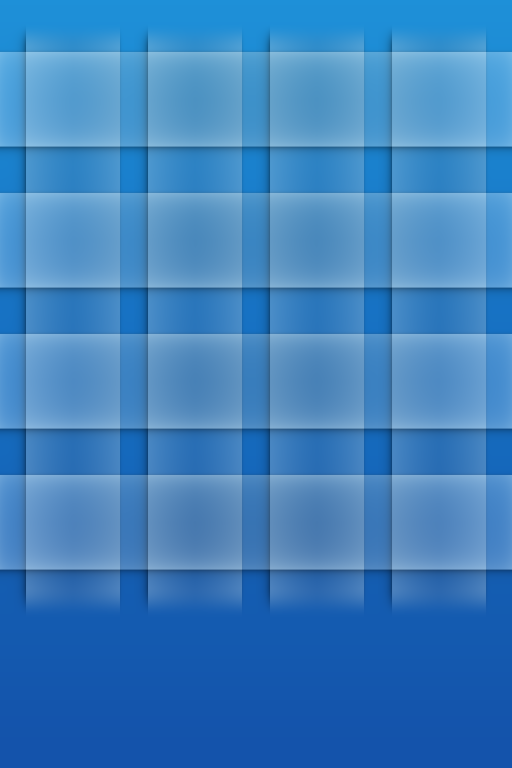
This background is drawn by a Shadertoy shader. Its source:

```glsl
// Draws a woven grid of translucent glass strips on a blue vertical gradient.

// Lengths are in canvas widths on a 2:3 sheet, measured from the top left.
const float SHEET_HEIGHT = 1.5;
const float STRIP_COUNT = 4.0;
const float COLUMN_START = 0.0508, COLUMN_PITCH = 0.2383, COLUMN_WIDTH = 0.1836;
const float ROW_START = 0.1014, ROW_PITCH = 0.2754, ROW_HEIGHT = 0.1848;
const vec2 COLUMN_TOP_FADE = vec2(0.045, 0.095);
const vec2 COLUMN_END_FADE = vec2(1.145, 1.207);

const vec3 SKY_TOP = vec3(0.12, 0.57, 0.85);
const vec3 SKY_MIDDLE = vec3(0.085, 0.43, 0.755);
const vec3 SKY_LOW = vec3(0.08, 0.365, 0.695);
const vec3 SKY_BOTTOM = vec3(0.08, 0.325, 0.67);
const vec3 COLUMN_TINT = vec3(0.60, 0.55, 0.55);
const vec3 ROW_TINT = vec3(0.66, 0.68, 0.67);
const vec3 ROW_END_TINT = vec3(0.76, 0.86, 0.95);
const vec3 GLOW_COLOR = vec3(0.84, 0.95, 1.0);

const float COLUMN_OPACITY = 0.15, ROW_OPACITY = 0.23;
const float COLUMN_GLOW = 0.19, ROW_GLOW = 0.32, GAP_GLOW = 0.17;
const float COLUMN_SHADOW = 0.40, ROW_SHADOW = 0.36, SHADOW_REACH = 0.007;
const float LINE_STRENGTH = 0.14, LINE_REACH = 0.002;

// Offset from the leading edge of the nearest strip.
float stripOffset(float x, float start, float pitch, float width) {
    float gap = pitch - width;
    float index = clamp(floor((x - start + 0.5 * gap) / pitch), 0.0, STRIP_COUNT - 1.0);
    return x - start - index * pitch;
}

// Smoothed coverage of a strip from 0 to width.
float stripMask(float offset, float width, float pixel) {
    float inside = 0.5 * width - abs(offset - 0.5 * width);
    return clamp(inside / pixel + 0.5, 0.0, 1.0);
}

// Darkness that fades outward from an edge; zero on its inner side.
float castShadow(float outside, float reach, float pixel) {
    float cover = clamp(outside / pixel + 0.5, 0.0, 1.0);
    return cover * exp(-max(outside, 0.0) / reach);
}

vec3 skyGradient(float y) {
    vec3 color = mix(SKY_TOP, SKY_MIDDLE, smoothstep(-0.12, 0.82, y));
    color = mix(color, SKY_LOW, smoothstep(0.72, 1.18, y));
    return mix(color, SKY_BOTTOM, smoothstep(1.10, SHEET_HEIGHT, y));
}

vec3 addColumns(vec3 color, vec2 p, float pixel) {
    float offset = stripOffset(p.x, COLUMN_START, COLUMN_PITCH, COLUMN_WIDTH);
    float fade = smoothstep(COLUMN_TOP_FADE.x, COLUMN_TOP_FADE.y, p.y)
        * (1.0 - smoothstep(COLUMN_END_FADE.x, COLUMN_END_FADE.y, p.y));
    float mask = fade * stripMask(offset, COLUMN_WIDTH, pixel);

    // Shadow on the left, fine dark line on the right
    float shade = COLUMN_SHADOW * castShadow(-offset, SHADOW_REACH, pixel)
        + LINE_STRENGTH * castShadow(offset - COLUMN_WIDTH, LINE_REACH, pixel);
    color *= 1.0 - fade * shade;

    // Tinted body with bright sides and a soft lower end
    color = mix(color, COLUMN_TINT, COLUMN_OPACITY * mask);
    float side = abs(2.0 * offset / COLUMN_WIDTH - 1.0);
    float endGlow = 0.07 * smoothstep(1.12, 1.19, p.y);
    return mix(color, GLOW_COLOR, mask * (COLUMN_GLOW * pow(side, 1.4) + endGlow));
}

vec3 addRows(vec3 color, vec2 p, vec2 pixel) {
    float offset = stripOffset(p.y, ROW_START, ROW_PITCH, ROW_HEIGHT);
    float mask = stripMask(offset, ROW_HEIGHT, pixel.y);

    // Shadow below, fine dark line above
    float shade = ROW_SHADOW * castShadow(offset - ROW_HEIGHT, SHADOW_REACH, pixel.y)
        + LINE_STRENGTH * castShadow(-offset, LINE_REACH, pixel.y);
    color *= 1.0 - shade;

    // Body tint grows lighter and bluer toward both ends
    float end = min(p.x, 1.0 - p.x);
    float outer = 1.0 - smoothstep(0.0, 0.42, end);
    vec3 tint = mix(ROW_TINT, ROW_END_TINT, outer);
    color = mix(color, tint, mask * (ROW_OPACITY + 0.02 * outer));

    // Inner glow, stronger where a column lies beneath
    float columnOffset = stripOffset(p.x, COLUMN_START, COLUMN_PITCH, COLUMN_WIDTH);
    float onColumn = stripMask(columnOffset, COLUMN_WIDTH, pixel.x);
    float edge = max(0.5 * ROW_HEIGHT - abs(offset - 0.5 * ROW_HEIGHT), 0.0);
    float glow = mix(GAP_GLOW, ROW_GLOW, onColumn) * exp(-edge / 0.025)
        + 0.13 * exp(-end / 0.016);
    return mix(color, GLOW_COLOR, mask * min(glow, 0.5));
}

void mainImage(out vec4 fragColor, in vec2 fragCoord) {
    vec2 uv = fragCoord / iResolution.xy;
    vec2 p = vec2(uv.x, (1.0 - uv.y) * SHEET_HEIGHT);
    vec2 pixel = vec2(1.0, SHEET_HEIGHT) / iResolution.xy;

    vec3 color = skyGradient(p.y);
    color = addColumns(color, p, pixel.x);
    color = addRows(color, p, pixel);
    fragColor = vec4(color, 1.0);
}
```
